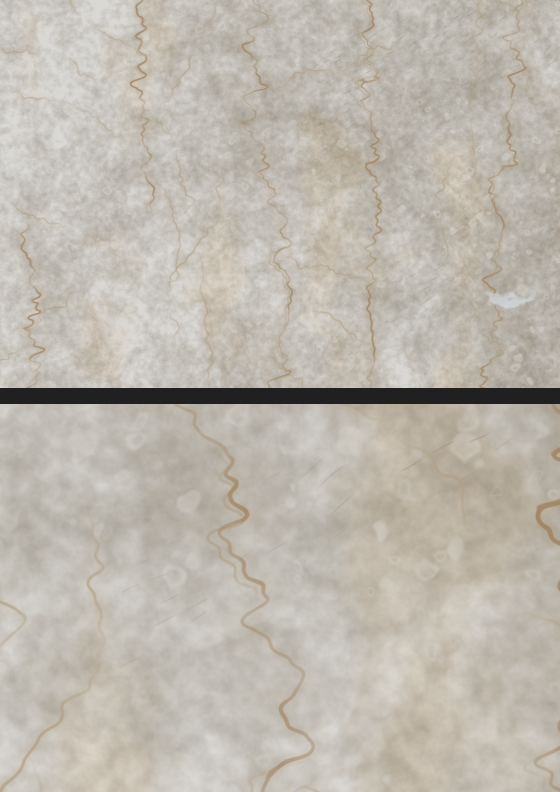
Top, the full canvas; bottom, a detail of the centre.
Write a WebGL 2 fragment shader that draws this texture.

```glsl
#version 300 es
precision highp float;

uniform vec2 u_resolution;
out vec4 fragColor;

const vec3 STONE_DARK = vec3(0.635, 0.608, 0.56);
const vec3 STONE_LIGHT = vec3(0.835, 0.828, 0.812);
const vec3 WARM_TINT = vec3(0.995, 0.96, 0.905);
const vec3 VEIN_CORE = vec3(0.62, 0.50, 0.35);
const vec3 VEIN_FAINT = vec3(0.69, 0.61, 0.48);
const vec3 VEIN_HALO = vec3(0.69, 0.64, 0.555);
const vec3 FOSSIL = vec3(0.85, 0.842, 0.82);
const vec3 SCRATCH = vec3(0.52, 0.48, 0.42);
const vec3 CALCITE = vec3(0.82, 0.84, 0.86);
const float ASPECT = 1.446;
const float MAIN_VEINS = 5.0;
const float VEIN_SPACING = 0.3;
const float FINE_VEINS = 20.0;
const float VEIN_WIDTH = 0.002;
const float FINE_WIDTH = 0.0013;
const float FOSSIL_CELLS = 36.0;
const float CLOUD_CONTRAST = 0.42;
const float MOTTLE_CONTRAST = 0.40;
const float GRAIN_CONTRAST = 0.30;

vec2 hash2(vec2 p) {
  vec3 q = fract(p.xyx * vec3(0.1031, 0.1030, 0.0973));
  q += dot(q, q.yzx + 33.33);
  return fract((q.xx + q.yz) * q.zy);
}

float corner(vec2 cell, vec2 offset) {
  float a = 6.2832 * hash2(cell).x;
  return dot(vec2(cos(a), sin(a)), offset);
}

float gradientNoise(vec2 p) {
  vec2 i = floor(p), f = p - i, e = vec2(1.0, 0.0);
  vec2 u = f * f * f * (f * (f * 6.0 - 15.0) + 10.0);
  i += 200.0;
  return mix(mix(corner(i, f), corner(i + e, f - e), u.x),
             mix(corner(i + e.yx, f - e.yx), corner(i + 1.0, f - 1.0), u.x), u.y);
}

float fbm(vec2 p) {
  float sum = 0.0, amp = 1.0;
  for (int i = 0; i < 4; i++) {
    sum += amp * gradientNoise(p);
    p = mat2(1.6, 1.2, -1.2, 1.6) * p + 7.3;
    amp *= 0.55;
  }
  return sum;
}

mat2 rotation(float a) {
  return mat2(cos(a), sin(a), -sin(a), cos(a));
}

// Signed offset from a jagged line running along y.
float veinField(vec2 p, float seed, float jag) {
  float s = seed * 7.31 + 0.4;
  float rough = jag * smoothstep(-0.4, 0.25, gradientNoise(vec2(p.y * 4.0, s + 2.1)));
  return p.x - 0.11 * gradientNoise(vec2(p.y * 1.7, s))
    - 0.06 * gradientNoise(vec2(p.y * 6.0 + p.x * 2.0, s + 3.2))
    - (0.01 + 0.05 * rough) * gradientNoise(vec2(p.y * 24.0 + p.x * 11.0, s + 4.3))
    - (0.007 + 0.022 * rough) * gradientNoise(vec2(p.y * 58.0 - p.x * 17.0, s + 5.4));
}

float veinDistance(vec2 p, float seed, float jag) {
  vec2 e = vec2(0.0012, 0.0);
  float f = veinField(p, seed, jag);
  vec2 slope = vec2(veinField(p + e, seed, jag) - f, veinField(p + e.yx, seed, jag) - f) / e.x;
  return abs(f) / max(length(slope), 0.7);
}

float stroke(float d, float width) {
  float px = 1.0 / u_resolution.y;
  return 1.0 - smoothstep(width - px, width + px, d);
}

// Pale rounded grains, some solid and some ring shaped.
float fossils(vec2 p) {
  vec2 q = p * FOSSIL_CELLS + 0.3 * vec2(gradientNoise(p * 60.0), gradientNoise(p * 60.0 + 31.0));
  vec2 cell = floor(q);
  float cover = 0.0;
  for (int k = 0; k < 9; k++) {
    vec2 c = cell + vec2(k % 3, k / 3) - 1.0;
    vec2 h = hash2(c + 57.0), kind = hash2(c + 113.0);
    float r = mix(0.13, 0.42, kind.x * kind.x), d = length(q - c - h);
    float disc = 1.0 - smoothstep(r - 0.1, r + 0.08, d);
    float hole = (1.0 - smoothstep(0.08, r * 0.75, d)) * step(0.5, h.x);
    cover = max(cover, (disc - 0.8 * hole) * smoothstep(0.3, 0.9, kind.y));
  }
  return cover;
}

// Short slanted scratches in sparse groups.
float scratches(vec2 p) {
  vec2 q = rotation(-0.5) * p + 0.012 * gradientNoise(p * 14.0);
  q *= vec2(30.0, 70.0);
  q.x += 7.0 * hash2(vec2(floor(q.y), 5.0)).x;
  vec2 cell = floor(q), h = hash2(cell + 300.0), f = q - cell - 0.5;
  float d = abs(f.y - 0.5 * (h.x - 0.5) - 0.5 * f.x * (h.y - 0.7)) / 70.0;
  float group = smoothstep(0.1, 0.35, gradientNoise(p * 3.2 + 4.7)) * smoothstep(0.4, 0.8, p.x);
  return stroke(d, 0.0005) * smoothstep(0.45, 0.1, abs(f.x)) * step(0.68, h.y) * group;
}

void main() {
  vec2 p = gl_FragCoord.xy / u_resolution.y;

  // Clouded stone
  vec2 warped = p + 0.05 * vec2(fbm(p * 5.0), fbm(p * 5.0 + 19.0));
  float tone = 0.64 + 0.24 * (0.72 - p.x) + CLOUD_CONTRAST * fbm(warped * 2.3 + 3.0)
    + MOTTLE_CONTRAST * fbm(warped * 15.0) + GRAIN_CONTRAST * fbm(p * 58.0);
  vec3 color = mix(STONE_DARK, STONE_LIGHT, clamp(tone, -0.1, 1.08));
  float warmth = smoothstep(0.0, 0.55, fbm(warped * vec2(4.0, 2.0) + 11.0) + 0.2 * (p.x - 0.7));
  color *= mix(vec3(1.0), WARM_TINT, 0.85 * warmth);
  float cluster = smoothstep(-0.45, 0.3, gradientNoise(p * 3.0 + 8.0) + 0.25 * (p.x - 0.6));
  color = mix(color, FOSSIL, 0.5 * cluster * fossils(p));
  color = mix(color, SCRATCH, 0.4 * scratches(p));

  // Fine branching veins
  for (float i = 0.0; i < FINE_VEINS; i++) {
    vec2 h = hash2(vec2(i, 41.0));
    vec2 center = fract(i * vec2(0.7549, 0.5698) + 0.3) * vec2(ASPECT, 1.0);
    float angle = mod(i, 2.0) < 0.5 ? 0.7 * (h.x - 0.5) : mix(0.8, 1.3, h.x) * sign(h.y - 0.6);
    vec2 q = rotation(angle) * (p - center);
    float reach = mix(0.16, 0.34, h.y);
    if (abs(q.y) > reach || abs(q.x) > 0.2) continue;
    float d = veinDistance(q, i + 20.0, 0.4);
    float fade = smoothstep(reach, reach * 0.4, abs(q.y))
      * smoothstep(-0.4, 0.3, gradientNoise(q * 9.0 + i));
    color = mix(color, VEIN_HALO, 0.3 * fade * exp(-d * 130.0));
    color = mix(color, VEIN_FAINT, 0.65 * fade * stroke(d, FINE_WIDTH));
  }

  // Main upright veins; the first two cross only part of the slab
  for (float i = 0.0; i < MAIN_VEINS; i++) {
    vec2 q = p - vec2(0.08 + VEIN_SPACING * i, 0.0);
    q.x += 0.12 * (hash2(vec2(i, 9.0)).x - 0.5) * (p.y - 0.5);
    if (abs(q.x) > 0.22) continue;
    float span = i < 0.5 ? smoothstep(0.46, 0.36, p.y) : i < 1.5 ? smoothstep(0.42, 0.52, p.y) : 1.0;
    float d = veinDistance(q, i + 1.0, 1.0);
    float flow = span * mix(0.4, 1.0, smoothstep(-0.3, 0.3, gradientNoise(p * 13.0 + i)));
    float strand = veinDistance(q + vec2(0.007, 0.004), i + 1.0, 1.3);
    float split = span * smoothstep(0.0, 0.35, gradientNoise(vec2(p.y * 5.0, i + 0.6)));
    color = mix(color, VEIN_HALO, 0.5 * flow * exp(-d * 80.0));
    color = mix(color, VEIN_FAINT, 0.6 * split * stroke(strand, FINE_WIDTH));
    color = mix(color, VEIN_CORE, 0.8 * flow * stroke(d, VEIN_WIDTH * mix(0.5, 1.0, flow)));
  }

  // Pale calcite smear
  vec2 smear = p - vec2(1.32, 0.24) + 0.03 * vec2(fbm(p * 16.0), fbm(p * 16.0 + 5.0));
  smear.y -= 4.0 * smear.x * smear.x - 0.01;
  float calcite = 1.0 - smoothstep(0.4, 1.2, length(smear / vec2(0.075, 0.016)));
  color = mix(color, CALCITE, 0.8 * calcite);

  fragColor = vec4(color, 1.0);
}
```
